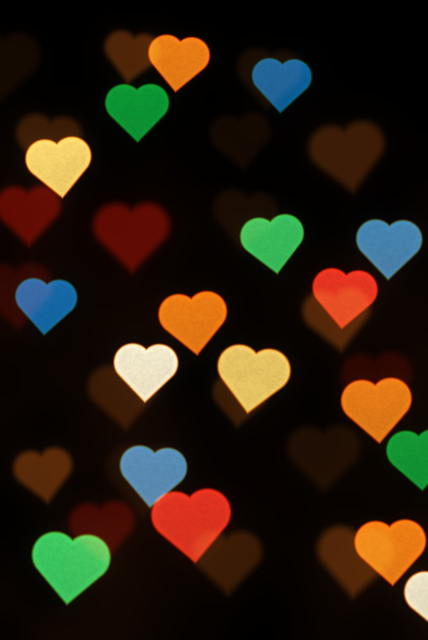
Give the GLSL for this background, as a Shadertoy shader.

```glsl
// Heart-shaped bokeh lights scattered over a warm, nearly black night haze
#define LIGHTS 18
#define GHOSTS 20
#define SIZE_LOW 0.148
#define SIZE_HIGH 0.110
#define JITTER 0.09
#define TILT 0.30
#define EDGE 0.030
#define GHOST_EDGE 0.10
#define GHOST_COLOR vec3(0.31, 0.145, 0.030)
#define EMBER_COLOR vec3(0.33, 0.030, 0.010)
#define HAZE_COLOR vec3(0.105, 0.036, 0.007)

// Three colours per group: one single light, then an overlapping pair
const vec3 PALETTE[9] = vec3[9](
    vec3(1.00, 0.85, 0.43), vec3(0.98, 0.52, 0.09), vec3(0.04, 0.64, 0.22),
    vec3(0.04, 0.41, 0.67), vec3(0.97, 0.50, 0.08), vec3(1.00, 0.96, 0.84),
    vec3(0.22, 0.81, 0.39), vec3(0.28, 0.56, 0.75), vec3(0.95, 0.20, 0.13));

float hash(vec2 p) {
    vec3 q = fract(vec3(p.xyx) * 0.1031);
    q += dot(q, q.yzx + 33.33);
    return fract((q.x + q.y) * q.z);
}

float noise(vec2 p) {
    vec2 i = floor(p), f = fract(p);
    f = f * f * (3.0 - 2.0 * f);
    return mix(mix(hash(i), hash(i + vec2(1, 0)), f.x),
               mix(hash(i + vec2(0, 1)), hash(i + vec2(1, 1)), f.x), f.y);
}

vec2 rotate(vec2 p, float a) {
    float c = cos(a), s = sin(a);
    return vec2(c * p.x - s * p.y, s * p.x + c * p.y);
}

// Signed distance to a heart about 1.2 wide, centred on the origin
float heart(vec2 p) {
    p = vec2(abs(p.x), p.y + 0.55);
    if (p.x + p.y > 1.0) return length(p - vec2(0.25, 0.75)) - 0.3536;
    vec2 a = p - vec2(0.0, 1.0);
    vec2 b = p - 0.5 * max(p.x + p.y, 0.0);
    return sqrt(min(dot(a, a), dot(b, b))) * sign(p.x - p.y);
}

// Evenly spread, slightly jittered position in canvas widths
vec2 scatter(float k, vec2 start, float aspect) {
    vec2 even = fract(start + k * vec2(0.7549, 0.5698));
    vec2 jitter = vec2(hash(vec2(k, 3.7)), hash(vec2(k, 8.1))) - 0.5;
    return vec2(even.x, (0.04 + 0.88 * even.y) * aspect) + JITTER * jitter;
}

vec3 screen(vec3 a, vec3 b) {
    return 1.0 - (1.0 - a) * (1.0 - b);
}

void mainImage(out vec4 fragColor, in vec2 fragCoord) {
    vec2 p = fragCoord / iResolution.x;
    float aspect = iResolution.y / iResolution.x;
    float pixel = 1.0 / iResolution.x;

    // Warm haze that fades to black at the top
    float cloud = 0.65 * noise(p * 3.5 + 4.0) + 0.35 * noise(p * 8.0);
    vec3 color = HAZE_COLOR * cloud * cloud
               * smoothstep(1.0, 0.45, p.y / aspect);

    // Faint, defocused hearts
    for (int i = 0; i < GHOSTS; i++) {
        float k = float(i);
        vec2 center = scatter(k, vec2(0.27, 0.13), aspect);
        float size = mix(0.105, 0.15, hash(vec2(k, 21.0)));
        float tilt = TILT * (hash(vec2(k, 22.0)) - 0.5);
        float d = heart(rotate(p - center, tilt) / size);
        vec3 tint = hash(vec2(k, 23.0)) > 0.78 ? EMBER_COLOR : GHOST_COLOR;
        float strength = mix(0.12, 1.15, hash(vec2(k, 24.0)));
        float mask = smoothstep(GHOST_EDGE, -GHOST_EDGE, d);
        float halo = 0.12 * exp(-5.0 * max(d, 0.0));
        color = screen(color, tint * strength * (mask + halo * (1.0 - mask)));
    }

    // Bright hearts; the third of each group leans on the second
    for (int i = 0; i < LIGHTS; i++) {
        float k = float(i);
        vec2 center = scatter(float(i - (i + 1) / 3), vec2(0.62, 0.40), aspect);
        if (i % 3 == 2) {
            float side = hash(vec2(k, 31.0)) - 0.5;
            center += vec2(0.09 * sign(side) + 0.06 * side, -0.115);
        }
        float size = mix(SIZE_LOW, SIZE_HIGH, clamp(center.y / aspect, 0.0, 1.0));
        size *= mix(0.92, 1.08, hash(vec2(k, 32.0)));
        vec2 q = rotate(p - center, TILT * (hash(vec2(k, 33.0)) - 0.5)) / size;
        float d = heart(q);

        // Red reaches slightly further out, giving a warm fringe
        float soft = max(EDGE, pixel / size);
        vec3 reach = d + vec3(-0.008, 0.002, 0.012);
        vec3 mask = 1.0 - smoothstep(vec3(-soft), vec3(soft), reach);

        // Soft shading, fine mottling and a slightly brighter rim
        float shade = 0.95 + 0.06 * q.y + 0.05 * (noise(q * 26.0 + k) - 0.5);
        shade += 0.05 * smoothstep(-0.12, -0.03, d);
        shade *= mix(0.92, 1.0, hash(vec2(k, 34.0)));
        vec3 halo = 0.035 * exp(-7.0 * max(d, 0.0)) * (1.0 - mask);
        color = screen(color, clamp(PALETTE[i % 9] * (shade * mask + halo), 0.0, 1.0));
    }

    fragColor = vec4(color, 1.0);
}
```
